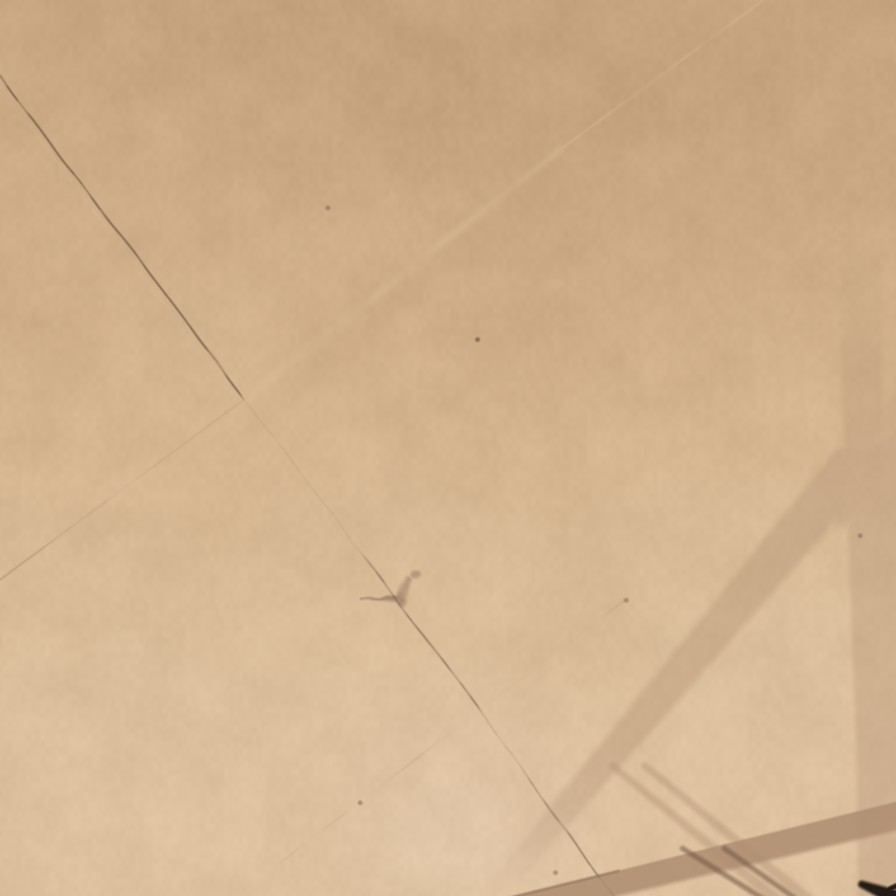
This texture is drawn by a Shadertoy shader. Its source:

```glsl
// Warm stone tiles with a dark cracked joint, pale seams and soft bar shadows
#define TOP_TONE vec3(0.768, 0.638, 0.492)
#define MID_TONE vec3(0.828, 0.702, 0.556)
#define LOW_TONE vec3(0.870, 0.760, 0.625)
#define CRACK_TONE vec3(0.43, 0.33, 0.26)
#define SHADE_TONE vec3(0.675, 0.545, 0.435)
#define PALE_TONE vec3(0.87, 0.76, 0.61)
#define BAR_SHADE 0.34
#define MOTTLE 0.050
#define GRAIN 0.018

float hash(vec2 p) {
    return fract(sin(dot(p, vec2(127.1, 311.7))) * 43758.5453);
}

float noise(vec2 p) {
    vec2 i = floor(p), f = fract(p);
    f = f * f * (3.0 - 2.0 * f);
    return mix(mix(hash(i), hash(i + vec2(1, 0)), f.x),
               mix(hash(i + vec2(0, 1)), hash(i + vec2(1, 1)), f.x), f.y);
}

float fbm(vec2 p) {
    float sum = 0.0, amp = 0.5;
    for (int i = 0; i < 4; i++) {
        sum += amp * noise(p);
        p = p * 2.03 + 7.3;
        amp *= 0.5;
    }
    return sum;
}

// Soft capsule whose radius runs from r.x at a to r.y at b
float stroke(vec2 p, vec2 a, vec2 b, vec2 r, float soft) {
    vec2 d = b - a;
    float h = clamp(dot(p - a, d) / dot(d, d), 0.0, 1.0);
    float dist = length(p - a - d * h) - mix(r.x, r.y, h);
    return 1.0 - smoothstep(-soft, soft, dist);
}

float line(vec2 p, vec2 a, vec2 b, float r) {
    return stroke(p, a, b, vec2(r), 0.0018);
}

float spot(vec2 p, vec2 c, float r) {
    return 1.0 - smoothstep(r * 0.3, r * 1.6, length(p - c));
}

// Base colour: light grows downwards and a little to the left
vec3 stone(vec2 p) {
    float light = 1.0 - p.y + 0.38 * max(0.4 - p.x, 0.0) * p.y + 0.05 * smoothstep(0.7, 1.0, p.x);
    light += 0.24 * (fbm(p * 5.0) - 0.47);
    vec3 col = mix(TOP_TONE, MID_TONE, smoothstep(0.0, 0.56, light));
    col = mix(col, LOW_TONE, smoothstep(0.38, 0.98, light));
    col += vec3(0.008, 0.012, 0.025) * spot(p, vec2(0.52, 0.08), 0.13);
    col += MOTTLE * (fbm(p * 22.0) - 0.47);
    return col + GRAIN * (noise(p * vec2(190.0, 130.0)) - 0.5);
}

vec3 seams(vec3 col, vec2 p) {
    // Rising joint: a worn pale ridge over a darker lower band
    vec2 left = vec2(0.0, 0.353), cross1 = vec2(0.275, 0.556), bend = vec2(0.625, 0.833), end = vec2(0.856, 1.003);
    float worn = smoothstep(0.2, 0.75, noise(p * 30.0));
    float ridge = max(stroke(p, cross1, bend, vec2(0.006, 0.003), 0.005), line(p, bend, end, 0.0013));
    float under = stroke(p, cross1 - vec2(-0.01, 0.025), bend - vec2(-0.01, 0.022), vec2(0.012), 0.02);
    col = mix(col, TOP_TONE, 0.25 * under);
    col = mix(col, PALE_TONE, 0.36 * ridge * (0.4 + 0.6 * worn));
    float leftFade = mix(0.6, 0.28 * worn, smoothstep(0.04, 0.07, p.x));
    col = mix(col, SHADE_TONE, line(p, left, cross1, 0.0009) * leftFade);
    float faint = worn * (1.0 - 0.7 * smoothstep(0.46, 0.5, p.x) * (1.0 - smoothstep(0.58, 0.62, p.x)));
    col = mix(col, SHADE_TONE, 0.25 * faint * line(p, vec2(0.286, 0.017), vec2(0.697, 0.33), 0.0009));

    // Falling joint: the crack opens and closes along its length
    vec2 q = p + vec2(0.003 * (noise(p * 28.0) - 0.5), 0.0);
    float crack = max(line(q, vec2(0.0, 0.915), vec2(0.27, 0.559), 0.0009),
                  max(line(q, vec2(0.27, 0.559), vec2(0.534, 0.21), 0.0009),
                      line(q, vec2(0.534, 0.21), vec2(0.686, -0.003), 0.0009)));
    float open = 0.88 - 0.78 * smoothstep(0.266, 0.274, p.x) + 0.55 * smoothstep(0.39, 0.43, p.x)
               - 0.45 * smoothstep(0.53, 0.54, p.x) + 0.42 * smoothstep(0.585, 0.6, p.x);
    float lip = line(p, vec2(-0.005, 0.91), vec2(0.265, 0.554), 0.0012);
    col = mix(col, PALE_TONE, 0.22 * lip * worn);
    return mix(col, CRACK_TONE, crack * open * (0.5 + 0.5 * smoothstep(0.15, 0.6, noise(p * 75.0))));
}

vec3 shadows(vec3 col, vec2 p) {
    // Diagonal strut, upright post and the joint where they meet
    float strut = stroke(p, vec2(0.55, 0.0), vec2(0.95, 0.478), vec2(0.012, 0.026), 0.006);
    strut *= smoothstep(-0.04, 0.17, p.y);
    float edge = mix(0.957, 0.938, smoothstep(0.05, 0.7, p.y));
    float post = smoothstep(edge - 0.005, edge + 0.005, p.x) * (1.0 - smoothstep(0.45, 0.8, p.y));
    post *= 1.0 - 0.8 * smoothstep(0.98, 0.99, p.x) * smoothstep(0.51, 0.55, p.y);
    float joint = stroke(p, vec2(0.945, 0.45), vec2(1.02, 0.475), vec2(0.038, 0.055), 0.014);
    col = mix(col, SHADE_TONE, BAR_SHADE * max(max(strut, 0.85 * post), joint));

    // Heavy rail along the floor
    float upper = 0.004 + (p.x - 0.592) * 0.248;
    float lower = (p.x - 0.69) * 0.235;
    float rail = smoothstep(-0.002, 0.002, upper - p.y) * smoothstep(-0.004, 0.004, p.y - lower);
    col = mix(col, SHADE_TONE, 0.82 * rail);
    col = mix(col, CRACK_TONE, 0.4 * line(p, vec2(0.56, -0.004), vec2(0.69, 0.028), 0.0015));

    // Twin thin bars, darker near the floor
    for (int i = 0; i < 2; i++) {
        vec2 shift = vec2(0.036 * float(i), 0.0);
        float bar = stroke(p, vec2(0.684, 0.145) + shift, vec2(0.868, -0.005) + shift, vec2(0.004, 0.006), 0.004);
        float core = stroke(p, vec2(0.762, 0.053) + shift * 1.3, vec2(0.855, -0.005) + shift, vec2(0.003), 0.003);
        col = mix(col, SHADE_TONE, 0.38 * bar);
        col = mix(col, CRACK_TONE, 0.55 * core);
    }
    float scrap = stroke(p, vec2(0.962, 0.013), vec2(1.0, -0.002), vec2(0.004, 0.009), 0.003);
    scrap = max(scrap, stroke(p, vec2(0.985, 0.004), vec2(1.0, 0.011), vec2(0.003), 0.002));
    return mix(col, vec3(0.14, 0.11, 0.09), scrap);
}

// Small hooked stain on the crack, and scattered specks
vec3 marks(vec3 col, vec2 p) {
    vec2 q = p + 0.005 * (vec2(noise(p * 90.0), noise(p * 90.0 + 31.0)) - 0.5);
    float stain = max(stroke(q, vec2(0.402, 0.333), vec2(0.447, 0.331), vec2(0.001, 0.003), 0.002),
                      stroke(q, vec2(0.448, 0.331), vec2(0.457, 0.354), vec2(0.005, 0.003), 0.004));
    stain = max(stain, spot(q, vec2(0.464, 0.36), 0.005));
    col = mix(col, CRACK_TONE, 0.52 * stain * (0.6 + 0.4 * noise(p * 140.0)));
    vec2 specks[6] = vec2[6](vec2(0.533, 0.621), vec2(0.366, 0.768), vec2(0.699, 0.33),
                             vec2(0.402, 0.104), vec2(0.62, 0.026), vec2(0.96, 0.402));
    for (int i = 0; i < 6; i++) col = mix(col, CRACK_TONE, (i == 0 ? 0.7 : 0.45) * spot(p, specks[i], 0.0027));
    return col;
}

void mainImage(out vec4 fragColor, in vec2 fragCoord) {
    vec2 p = fragCoord / iResolution.xy;
    vec3 col = marks(shadows(seams(stone(p), p), p), p);
    fragColor = vec4(clamp(col, 0.0, 1.0), 1.0);
}
```
